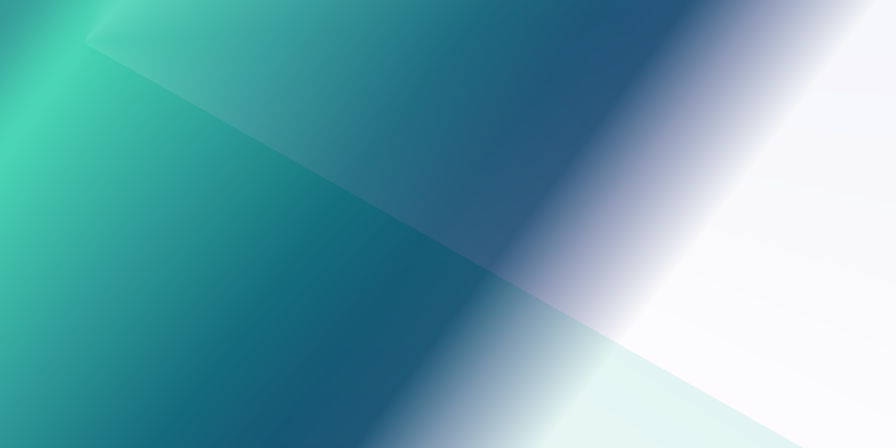
Write a WebGL 2 fragment shader that draws this background.

```glsl
#version 300 es
precision highp float;
// Diagonal mint, navy and white gradient beneath a faint conic sheen with one crisp seam.

#define SLANT 0.75                  // lean of the diagonal bands
#define PIVOT vec2(0.1875, 0.905)   // centre of the sheen, in canvas heights
#define SEAM_ANGLE -0.513           // direction of the seam, in radians
#define TURN 6.2831853

uniform vec2 u_resolution;
out vec4 outColor;

const vec3 TEAL   = vec3(0.21, 0.61, 0.60);
const vec3 MINT   = vec3(0.29, 0.84, 0.71);
const vec3 LAGOON = vec3(0.17, 0.58, 0.585);
const vec3 PETROL = vec3(0.075, 0.40, 0.48);
const vec3 NAVY   = vec3(0.08, 0.315, 0.45);
const vec3 INDIGO = vec3(0.12, 0.31, 0.46);
const vec3 HAZE   = vec3(0.54, 0.59, 0.71);
const vec3 PAPER  = vec3(0.99, 0.99, 0.995);

// Sheen tints: colour and opacity
const vec4 PEARL   = vec4(1.00, 0.95, 0.98, 0.09);
const vec4 SLATE   = vec4(0.62, 0.67, 0.80, 0.07);
const vec4 FROST   = vec4(0.90, 0.95, 0.95, 0.14);
const vec4 CLEAR   = vec4(0.20, 0.65, 0.60, 0.00);
const vec4 SEAFOAM = vec4(0.08, 0.74, 0.58, 0.11);

float ramp(float a, float b, float x) {
  return clamp((x - a) / (b - a), 0.0, 1.0);
}

// Colour bands along the diagonal
vec3 bands(float t) {
  vec3 c = mix(TEAL, MINT, smoothstep(0.0, 0.27, t));
  c = mix(c, LAGOON, ramp(0.27, 0.75, t));
  c = mix(c, PETROL, ramp(0.75, 1.09, t));
  c = mix(c, NAVY, ramp(1.09, 1.35, t));
  c = mix(c, INDIGO, ramp(1.35, 1.54, t));
  c = mix(c, HAZE, ramp(1.54, 1.71, t));
  return mix(c, PAPER, ramp(1.71, 1.96, t));
}

// Tint by the share of a turn travelled from the seam
vec4 sheen(float turn) {
  vec4 c = mix(PEARL, SLATE, ramp(0.0, 0.09, turn));
  c = mix(c, FROST, ramp(0.09, 0.21, turn));
  c = mix(c, CLEAR, ramp(0.21, 0.36, turn));
  return mix(c, SEAFOAM, ramp(0.72, 1.0, turn));
}

void main() {
  vec2 p = gl_FragCoord.xy / u_resolution.y;
  vec3 color = bands(p.x + SLANT * (1.0 - p.y));

  vec2 q = p - PIVOT;
  vec2 seam = vec2(cos(SEAM_ANGLE), sin(SEAM_ANGLE));
  float along = dot(q, seam);
  float across = dot(q, vec2(-seam.y, seam.x));
  vec4 tint = sheen(fract(atan(across, along) / TURN));

  // Smooth the jump where the turn wraps
  float edge = 1.0 / u_resolution.y;
  if (along > 0.0 && abs(across) < edge)
    tint = mix(SEAFOAM, PEARL, smoothstep(-edge, edge, across));

  outColor = vec4(mix(color, tint.rgb, tint.a), 1.0);
}
```
